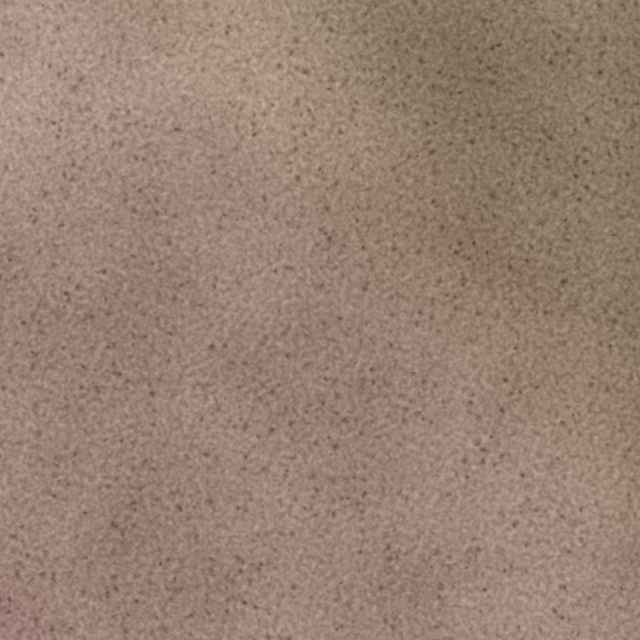
A Shadertoy shader for this texture:

```glsl
// Worn beige-brown plaster with soft tonal patches, fine grain and dark pits.
#define BASE_COLOR vec3(0.604, 0.514, 0.456)
#define PATCH_SCALE 4.0
#define PATCH_DEPTH 0.05
#define GRAIN_SCALE 105.0
#define GRAIN_DEPTH 0.20
#define PIT_SCALE 72.0
#define PIT_SHARE 0.42
#define PIT_DEPTH 0.17

// Three random values in 0..1 for an integer cell
vec3 hash3(vec2 cell) {
    uvec3 v = uvec3(ivec3(ivec2(cell), 17) + 4096);
    v = v * 1664525u + 1013904223u;
    v.x += v.y * v.z; v.y += v.z * v.x; v.z += v.x * v.y;
    v ^= v >> 16u;
    v.x += v.y * v.z; v.y += v.z * v.x; v.z += v.x * v.y;
    return vec3(v >> 8u) / 16777216.0;
}

float cornerSlope(vec2 cell, vec2 corner, vec2 f) {
    return dot(hash3(cell + corner).xy * 2.0 - 1.0, f - corner);
}

// Gradient noise, roughly -0.7..0.7
float noise(vec2 p) {
    vec2 cell = floor(p), f = fract(p);
    vec2 u = f * f * f * (f * (f * 6.0 - 15.0) + 10.0);
    float low = mix(cornerSlope(cell, vec2(0, 0), f), cornerSlope(cell, vec2(1, 0), f), u.x);
    float high = mix(cornerSlope(cell, vec2(0, 1), f), cornerSlope(cell, vec2(1, 1), f), u.x);
    return mix(low, high, u.y);
}

vec2 turn(vec2 p, float angle) {
    float c = cos(angle), s = sin(angle);
    return vec2(c * p.x - s * p.y, s * p.x + c * p.y);
}

float glow(vec2 p, vec2 center, float radius) {
    vec2 d = (p - center) / radius;
    return exp(-dot(d, d));
}

// Broad light and shade across the wall
float broadTone(vec2 p) {
    float tone = 0.065 * glow(p, vec2(0.08, 0.88), 0.36)
               + 0.045 * glow(p, vec2(0.44, 0.86), 0.15)
               + 0.035 * glow(p, vec2(0.88, 0.14), 0.28)
               - 0.060 * glow(p, vec2(0.72, 0.94), 0.22)
               - 0.050 * glow(p, vec2(0.80, 0.60), 0.19)
               - 0.035 * glow(p, vec2(0.12, 0.52), 0.22)
               - 0.045 * smoothstep(0.90, 1.02, p.x);
    tone += PATCH_DEPTH * noise(turn(p, 0.5) * PATCH_SCALE + 7.0);
    tone += PATCH_DEPTH * 0.7 * noise(turn(p, 1.2) * PATCH_SCALE * 2.6 + 31.0);
    return tone;
}

// Fine granular relief from two turned layers
float grain(vec2 p) {
    float coarse = noise(turn(p, 0.4) * GRAIN_SCALE + 50.0);
    float fine = noise(turn(p, 1.1) * GRAIN_SCALE * 1.65 + 90.0);
    return 0.62 * coarse + 0.48 * fine;
}

// Scattered soft dark pits, slightly oval, one at most per cell
float pits(vec2 p) {
    vec2 q = p * PIT_SCALE, home = floor(q);
    float crowding = PIT_SHARE + 0.5 * noise(p * 9.0 + 13.0);
    float dark = 0.0;
    for (int y = -1; y <= 1; y++)
    for (int x = -1; x <= 1; x++) {
        vec2 cell = home + vec2(x, y);
        vec3 place = hash3(cell + 300.0), shape = hash3(cell + 900.0);
        vec2 d = turn(q - cell - place.xy, shape.x * 6.2832) * vec2(1.0, 1.4);
        float radius = mix(0.22, 0.42, shape.y);
        float strength = mix(0.2, 1.0, shape.z * shape.z);
        float present = step(place.z, crowding);
        dark = max(dark, present * strength * exp(-dot(d, d) / (radius * radius)));
    }
    return dark;
}

void mainImage(out vec4 fragColor, in vec2 fragCoord) {
    vec2 p = fragCoord / iResolution.y;

    float tone = broadTone(p) + GRAIN_DEPTH * grain(p) - PIT_DEPTH * pits(p);

    // Rosier at the lower left, more olive at the upper right
    vec3 tint = vec3(0.012, -0.008, 0.016) * (1.0 - p.x - p.y);

    fragColor = vec4(clamp(BASE_COLOR + tone + tint, 0.0, 1.0), 1.0);
}
```
